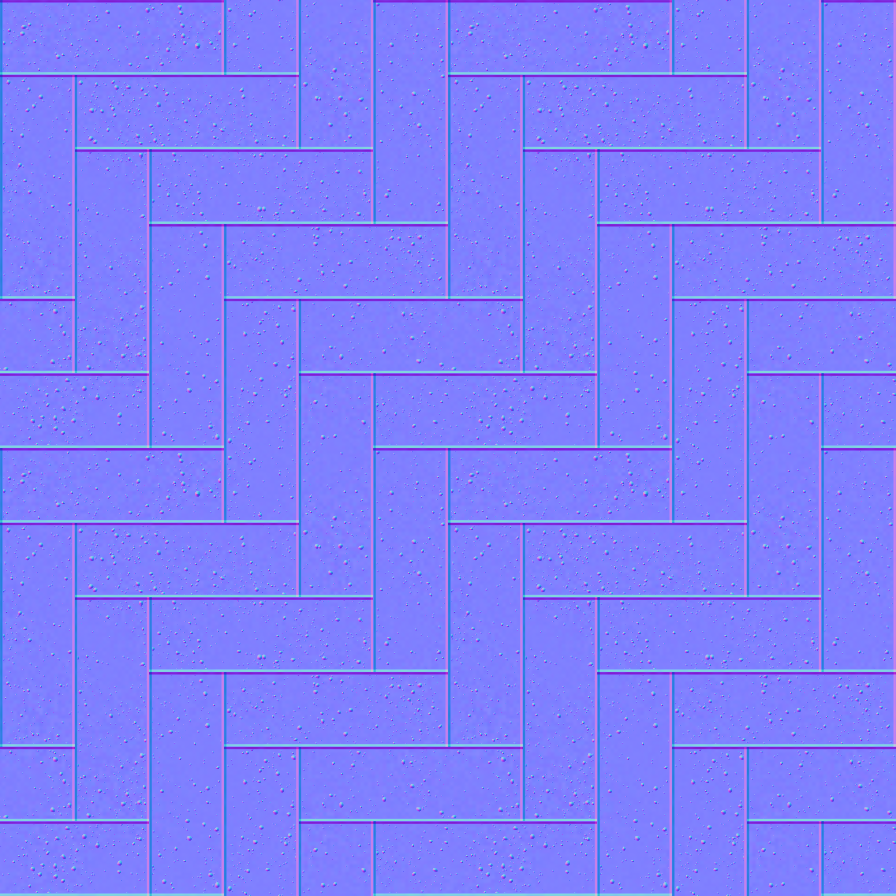
This texture map is drawn by a three.js fragment shader. Its source:

```glsl
// Tangent-space normal map of herringbone paving: 3 by 1 blocks, thin bevelled joints.
// A staircase index on a square grid finds each block; bevels, pits and grain add
// up as slopes, and the summed slope is normalised and encoded as a colour.

#define REPEATS 2.0        // herringbone units across and down
#define BLOCK 3.0          // block length in block widths
#define PERIOD 6.0         // block widths in one unit (twice BLOCK)
#define BEVEL 0.032        // bevel width, in block widths
#define SOFT 0.010         // softness of the bevel edges
#define EDGE_SLOPES vec4(0.90, 1.10, 0.68, 0.88) // left, top, right, bottom
#define PIT_RADIUS 0.036   // largest pit, in block widths
#define PIT_DEPTH 1.7      // slope factor of the pits
#define PIT_DENSITY 0.22   // mean share of pit sites in use
#define GRAIN 0.06         // slope of the fine grain

varying vec2 vUv;

vec3 hash3(vec2 p) {
  vec3 q = fract(p.xyx * vec3(0.1031, 0.1030, 0.0973));
  q += dot(q, q.yxz + 33.33);
  return fract((q.xxy + q.yzz) * q.zyx);
}

// Wrap whole-number lattice sites so that everything tiles
vec2 wrap(vec2 site, float count) {
  return floor(mod(site + 0.5, count));
}

// Tiling value noise, two independent channels in -1..1
vec2 noise2(vec2 p, float frequency, float seed) {
  p *= frequency;
  vec2 i = floor(p), f = p - i;
  f = f * f * (3.0 - 2.0 * f);
  float n = PERIOD * frequency;
  vec2 a = hash3(wrap(i, n) + seed).xy;
  vec2 b = hash3(wrap(i + vec2(1.0, 0.0), n) + seed).xy;
  vec2 c = hash3(wrap(i + vec2(0.0, 1.0), n) + seed).xy;
  vec2 d = hash3(wrap(i + 1.0, n) + seed).xy;
  return mix(mix(a, b, f.x), mix(c, d, f.x), f.y) * 2.0 - 1.0;
}

// Slopes of round pits scattered over a jittered grid, gathered in patches
vec2 pitSlope(vec2 p, float grid, float radius, float density, float seed) {
  vec2 g = p * grid, base = floor(g), slope = vec2(0.0);
  for (int j = -1; j <= 1; j++) {
    for (int i = -1; i <= 1; i++) {
      vec2 site = base + vec2(float(i), float(j));
      vec3 r = hash3(wrap(site, PERIOD * grid) + seed);
      float share = density * (1.0 + 0.8 * noise2(site / grid, 2.0, 71.0).x);
      float size = radius * grid * mix(0.4, 1.0, r.z / share);
      vec2 d = (g - site - r.xy) / size;
      slope -= step(r.z, share) * d * max(0.0, 1.0 - dot(d, d));
    }
  }
  return slope * 2.6;
}

// 1 on the bevel beside an edge, 0 on the joint line and the face
vec4 bevelBand(vec4 d) {
  return smoothstep(-0.002, SOFT, d) * (1.0 - smoothstep(BEVEL - SOFT, BEVEL + SOFT, d));
}

void main() {
  // Block grid, with y running down
  vec2 p = vec2(vUv.x, 1.0 - vUv.y) * REPEATS * PERIOD;
  vec2 cell = floor(p), local = p - cell;

  // Steps 0..2 run along a level block, 5..3 run down an upright one
  float k = floor(mod(cell.x - cell.y + 0.5, PERIOD));
  float upright = step(BLOCK - 0.5, k);
  vec2 offset = mix(vec2(k, 0.0), vec2(0.0, PERIOD - 1.0 - k), upright);
  vec2 size = mix(vec2(BLOCK, 1.0), vec2(1.0, BLOCK), upright);
  vec2 q = local + offset;
  vec3 character = hash3(wrap(cell - offset, PERIOD) + 17.0 + 40.0 * upright);

  // Bevels, slightly worn along their length
  vec4 edge = vec4(q, size - q);
  vec4 band = bevelBand(edge) * EDGE_SLOPES;
  float wear = 1.0 + 0.15 * noise2(p, 12.0, 5.0).x;
  vec2 slope = (band.zw - band.xy) * wear;

  // Pitted, grainy face
  float inset = min(min(edge.x, edge.y), min(edge.z, edge.w));
  float face = smoothstep(BEVEL, BEVEL + 2.0 * SOFT, inset);
  float density = PIT_DENSITY * mix(0.6, 1.4, character.x);
  vec2 warped = p + 0.010 * noise2(p, 16.0, 29.0);
  vec2 rough = PIT_DEPTH * 0.45 * pitSlope(warped, 8.0, PIT_RADIUS, density, 101.0);
  rough += PIT_DEPTH * 0.18 * pitSlope(warped, 16.0, PIT_RADIUS * 0.6, density * 1.2, 211.0);
  float patches = 0.7 + 0.5 * noise2(p, 2.0, 71.0).x;
  rough += GRAIN * patches * mix(0.6, 1.2, character.y) * noise2(p, 20.0, 47.0);
  slope += face * rough;

  // Encode the unit normal
  gl_FragColor = vec4(normalize(vec3(slope, 1.0)) * 0.5 + 0.5, 1.0);
}
```
